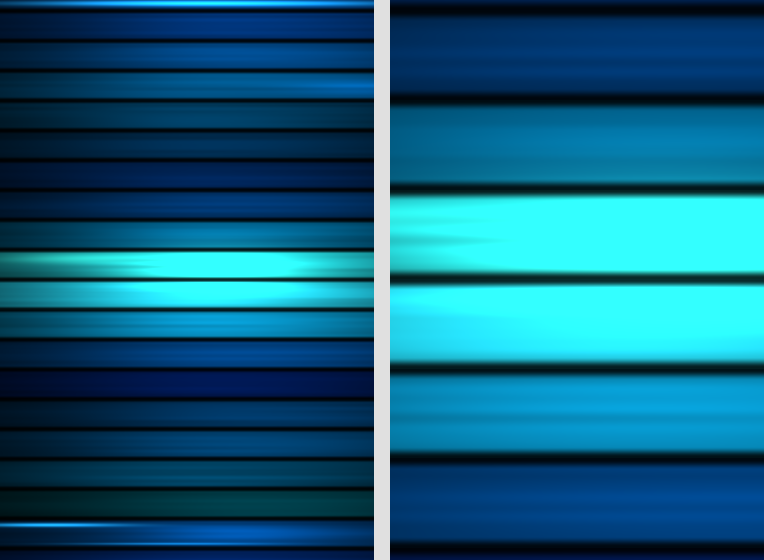
Left, the full canvas; right, a detail of the centre.
Reproduce this background procedurally as a WebGL 1 fragment shader.

```glsl
precision highp float;

uniform vec2 u_resolution;

const float PLANKS = 18.75;     // planks over the canvas height
const float FIRST_SEAM = 0.0195; // distance of the first seam from the top

float hash(vec2 p) {
  return fract(sin(dot(p, vec2(127.1, 311.7))) * 43758.5453);
}

float valueNoise(vec2 p) {
  vec2 cell = floor(p);
  vec2 f = fract(p);
  f = f * f * (3.0 - 2.0 * f);
  float low = mix(hash(cell), hash(cell + vec2(1.0, 0.0)), f.x);
  float high = mix(hash(cell + vec2(0.0, 1.0)), hash(cell + vec2(1.0, 1.0)), f.x);
  return mix(low, high, f.y);
}

float bump(float x, float center, float width) {
  float d = (x - center) / width;
  return exp(-d * d);
}

float glow(vec2 p, vec2 center, vec2 size) {
  return bump(p.x, center.x, size.x) * bump(p.y, center.y, size.y);
}

// Plank tone: teal base level plus a varying amount of extra blue
vec3 plankColor(float id) {
  float green = 0.22
    + 0.75 * bump(id, 9.7, 1.5)
    + 0.12 * bump(id, 2.8, 1.1)
    - 0.07 * bump(id, 6.0, 1.2)
    - 0.13 * bump(id, 13.0, 0.6)
    + 0.05 * bump(id, 16.0, 2.0)
    - 0.09 * bump(id, 19.0, 0.6);
  float blueShift = 0.19
    + 0.11 * bump(id, 1.0, 1.5)
    - 0.06 * bump(id, 4.5, 0.8)
    + 0.04 * bump(id, 6.7, 1.0)
    - 0.17 * bump(id, 9.3, 0.7)
    + 0.10 * bump(id, 12.3, 0.9)
    - 0.15 * bump(id, 16.8, 0.8)
    + 0.12 * bump(id, 18.5, 0.6);
  float red = 0.15 * smoothstep(0.45, 0.95, green);
  return vec3(red, green, green + blueShift);
}

// Light across a plank: dark left end, softer fall to the right
float lengthLight(float x, float id) {
  float center = 0.6 + 0.12 * (hash(vec2(id, 4.0)) - 0.5);
  float width = x < center ? 0.48 : 0.58;
  return 0.22 + 0.78 * bump(x, center, width);
}

// Brushed grain made of long horizontal fibres
float grain(vec2 p) {
  float fine = valueNoise(vec2(p.x * 2.0, p.y * 170.0));
  float broad = valueNoise(vec2(p.x * 1.3 + 9.0, p.y * 62.0));
  return 0.83 + 0.19 * fine + 0.15 * broad;
}

float seamShade(float v) {
  float edge = min(v, 1.0 - v);
  return mix(0.14, 1.0, smoothstep(0.015, 0.13, edge));
}

void main() {
  vec2 p = gl_FragCoord.xy / u_resolution;
  p.y = 1.0 - p.y; // measured downwards from the top

  float row = (p.y - FIRST_SEAM) * PLANKS + 1.0;
  float id = floor(row);
  float v = fract(row);

  vec3 color = plankColor(id) * lengthLight(p.x, id);
  color *= 0.82 + 0.18 * sin(3.14159 * v);

  // Broad light pools
  vec3 cyan = vec3(0.16, 0.55, 0.45);
  vec3 azure = vec3(0.0, 0.16, 0.32);
  color += cyan * glow(p, vec2(0.59, 0.485), vec2(0.24, 0.042));
  color += cyan * 0.6 * glow(p, vec2(0.2, 0.462), vec2(0.2, 0.009));
  color += azure * glow(p, vec2(1.0, 0.158), vec2(0.22, 0.018));
  color += azure * 0.8 * glow(p, vec2(0.62, 0.955), vec2(0.25, 0.02));
  color *= grain(p) * seamShade(v);

  // Thin bright streaks
  vec3 spark = vec3(0.12, 0.65, 0.9);
  color += spark * 1.2 * glow(p, vec2(0.55, 0.006), vec2(0.45, 0.005));
  color += spark * glow(p, vec2(0.13, 0.9375), vec2(0.2, 0.0035));
  color += spark * 0.45 * glow(p, vec2(0.45, 0.971), vec2(0.25, 0.002));

  color = min(color, vec3(0.2, 1.0, 1.0));
  gl_FragColor = vec4(max(color, 0.0), 1.0);
}
```
